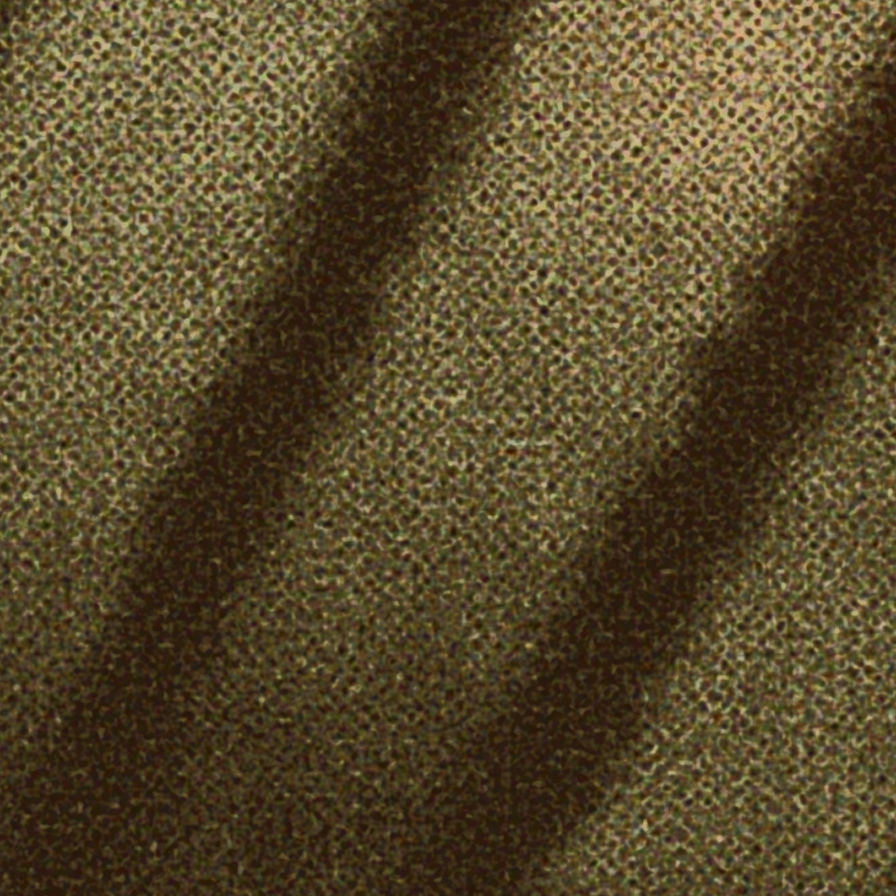
Reproduce this texture procedurally as a WebGL 1 fragment shader.

```glsl
precision highp float;
// Coarse woven cloth in olive and tan, crossed by soft dark diagonal folds.
// Distances to slanted lines shade the folds; crossed waves and faint rings form
// the weave, and gradient noise frays the shadows and flecks the threads.
uniform vec2 u_resolution;

vec2 hashGradient(vec2 cell) {
  vec3 h = fract(cell.xyx * vec3(0.1031, 0.1030, 0.0973));
  h += dot(h, h.yzx + 33.33);
  float angle = 6.2832 * fract((h.x + h.y) * h.z);
  return vec2(cos(angle), sin(angle));
}

float gradientNoise(vec2 p) {
  vec2 i = floor(p), f = fract(p);
  vec2 u = f * f * f * (f * (f * 6.0 - 15.0) + 10.0);
  float a = dot(hashGradient(i), f);
  float b = dot(hashGradient(i + vec2(1.0, 0.0)), f - vec2(1.0, 0.0));
  float c = dot(hashGradient(i + vec2(0.0, 1.0)), f - vec2(0.0, 1.0));
  float d = dot(hashGradient(i + 1.0), f - 1.0);
  return 1.4 * mix(mix(a, b, u.x), mix(c, d, u.x), u.y);
}

// Shadow around the line x = base + slope * y, softer on its right side.
float fold(vec2 p, float base, float slope, float core) {
  float side = (p.x - base - slope * p.y) / sqrt(1.0 + slope * slope);
  float reach = side > 0.0 ? 0.12 : 0.105;
  return 1.0 - smoothstep(core, reach, abs(side));
}

float clothLight(vec2 p) {
  vec2 q = p + 0.016 * vec2(gradientNoise(p * 14.0), gradientNoise(p * 14.0 + 31.0));
  q.x += 0.016 * gradientNoise(p * 42.0 + 7.0) + 0.02 * gradientNoise(p * 80.0 + 19.0);
  float shadow = max(fold(q, 0.04, 0.47, 0.022), fold(q, 0.512, 0.585, 0.028));
  shadow = max(shadow, fold(q, -0.52, 0.47, 0.0));
  shadow = max(shadow, 0.7 * fold(q, 1.06, 0.55, 0.0));

  // The lower left sinks into shade; the right-hand panel stays lit.
  float rightPanel = smoothstep(-0.02, 0.12, q.x - 0.512 - 0.585 * q.y);
  float lit = mix(0.15, 0.48, smoothstep(0.03, 0.52, q.y + 0.34 * rightPanel));
  lit += 0.1 * smoothstep(0.4, 0.95, q.y);

  // Warm highlights near the top of the two main panels.
  vec2 rightGlow = (p - vec2(0.79, 0.92)) / vec2(0.18, 0.27);
  vec2 leftGlow = (p - vec2(0.2, 0.91)) / vec2(0.15, 0.26);
  lit += 0.14 * exp(-dot(rightGlow, rightGlow)) + 0.08 * exp(-dot(leftGlow, leftGlow));
  lit += 0.08 * gradientNoise(p * 9.0 + 4.0);
  return mix(lit, 0.05, shadow);
}

// Dark holes at cell centres and corners, joined by blurred loops of thread.
float weave(vec2 p) {
  vec2 g = mat2(1.0, -0.035, 0.035, 1.0) * p * 46.0;
  g += 0.2 * vec2(gradientNoise(p * 26.0 + 3.0), gradientNoise(p * 26.0 + 57.0));
  g += 0.12 * vec2(gradientNoise(p * 75.0 + 23.0), gradientNoise(p * 75.0 + 97.0));
  float r = (length(fract(g) - 0.5) - 0.33) / 0.17;
  vec2 wave = cos(6.2832 * g);
  float loops = 0.5 * (exp(-r * r) - 0.5) - 0.34 * wave.x * wave.y;
  return loops * (1.0 + 0.9 * gradientNoise(p * 34.0 + 71.0));
}

void main() {
  vec2 p = gl_FragCoord.xy / u_resolution;
  float light = clothLight(p);
  float grain = gradientNoise(p * 98.0 + 11.0) + 0.8 * gradientNoise(p * 165.0 + 83.0);

  // Weave contrast grows with light, while loose grain fills the folds.
  float tone = light + weave(p) * (0.06 + 0.64 * light);
  tone += grain * (0.23 + 0.14 * light);

  // Sparse bright fibres catch light even inside the shadows.
  tone += 0.3 * smoothstep(0.3, 0.75, gradientNoise(p * 84.0 + 201.0));
  tone = clamp(tone, 0.0, 1.0);

  vec3 color = mix(vec3(0.17, 0.105, 0.05), vec3(0.36, 0.315, 0.175), min(tone * 2.0, 1.0));
  color = mix(color, vec3(0.72, 0.67, 0.49), max(tone * 2.0 - 1.0, 0.0));

  // Uneven thread dyes: red, green and blue flecks, and a warm glow above.
  vec3 fleck = vec3(gradientNoise(p * 88.0 + 17.0), gradientNoise(p * 88.0 + 141.0),
                    gradientNoise(p * 88.0 + 263.0));
  color += fleck * vec3(0.09, 0.07, 0.11) * (0.35 + light);
  vec2 warmth = (p - vec2(0.8, 0.93)) / vec2(0.2, 0.22);
  color += vec3(0.05, 0.01, 0.005) * exp(-dot(warmth, warmth));
  gl_FragColor = vec4(clamp(color, 0.0, 1.0), 1.0);
}
```
